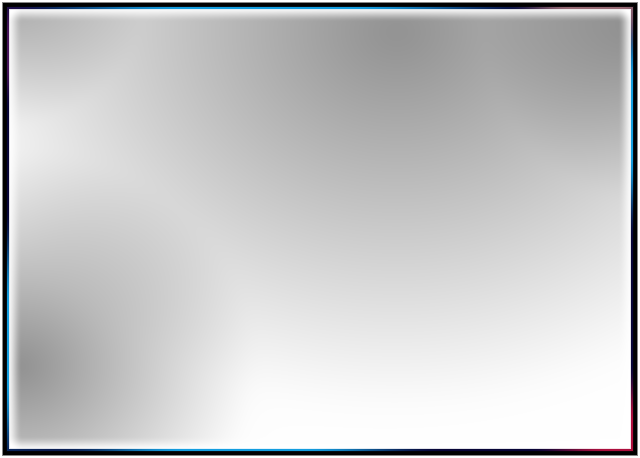
Write a Shadertoy shader that draws this background.

```glsl
// Soft grey shadows on a white panel inside a thin black and neon frame.

// Frame insets, in canvas heights
const float MARGIN = 0.0055;
const float BLACK_END = 0.0150;
const float NEON_END = 0.0200;
const float GLOW_END = 0.0480;
const float GLOW_ROUND = 0.03;

const vec3 WHITE = vec3(1.0);
const vec3 BLACK = vec3(0.005);
const vec3 NAVY = vec3(0.03, 0.02, 0.22);
const vec3 CYAN = vec3(0.08, 0.62, 0.88);
const vec3 PURPLE = vec3(0.28, 0.08, 0.36);
const vec3 ROSE = vec3(0.60, 0.42, 0.46);
const vec3 RED = vec3(0.68, 0.06, 0.24);

// Shadows: centre.xy, radii.zw, in fractions of the canvas
const int SHADOWS = 4;
const vec4 SHADOW[SHADOWS] = vec4[](
    vec4(0.62, 0.93, 0.70, 0.81),
    vec4(0.03, 0.20, 0.36, 0.46),
    vec4(0.00, 1.00, 0.22, 0.27),
    vec4(1.01, 0.95, 0.25, 0.38));
const float DEPTH[SHADOWS] = float[](0.43, 0.43, 0.27, 0.24);

// Neon spots: centre.xy, radius
const int SPOTS = 7;
const vec3 SPOT[SPOTS] = vec3[](
    vec3(0.42, 1.00, 0.40), vec3(1.00, 0.74, 0.24),
    vec3(0.00, 0.25, 0.27), vec3(0.38, 0.00, 0.29),
    vec3(0.00, 0.89, 0.12), vec3(0.93, 1.00, 0.13),
    vec3(1.00, 0.03, 0.16));
const vec3 SPOT_COLOUR[SPOTS] = vec3[](
    CYAN, CYAN, CYAN, CYAN, PURPLE, ROSE, RED);

// Signed distance to a rounded box centred at the origin
float roundedBox(vec2 p, vec2 halfSize, float radius) {
    vec2 q = abs(p) - halfSize + radius;
    return length(max(q, 0.0)) + min(max(q.x, q.y), 0.0) - radius;
}

// Cone-shaped shadows, softened near their tips and rims
float panelShade(vec2 uv) {
    float light = 1.0;
    for (int i = 0; i < SHADOWS; i++) {
        vec2 d = (uv - SHADOW[i].xy) / SHADOW[i].zw;
        float x = 1.02 - sqrt(dot(d, d) + 0.002);
        float fade = 0.5 * (x + sqrt(x * x + 0.003));
        light -= DEPTH[i] * fade;
    }
    return clamp(light, 0.0, 1.0);
}

vec3 neonColour(vec2 uv) {
    vec3 colour = NAVY;
    for (int i = 0; i < SPOTS; i++) {
        float r = length(uv - SPOT[i].xy) / SPOT[i].z;
        colour = mix(colour, SPOT_COLOUR[i], 1.0 - smoothstep(0.3, 1.1, r));
    }
    return colour;
}

void mainImage(out vec4 fragColor, in vec2 fragCoord) {
    vec2 uv = fragCoord / iResolution.xy;
    vec2 halfCanvas = 0.5 * iResolution.xy / iResolution.y;
    vec2 p = fragCoord / iResolution.y - halfCanvas;
    float inset = -roundedBox(p, halfCanvas, 0.0);
    float aa = 0.6 / iResolution.y;

    // Panel with a white inner glow
    float glowInset = -roundedBox(p, halfCanvas - NEON_END, GLOW_ROUND);
    float glow = 1.0 - smoothstep(-0.006, GLOW_END - NEON_END, glowInset);
    vec3 colour = mix(vec3(panelShade(uv)), WHITE, glow);

    // Frame layers from the inside out
    colour = mix(neonColour(uv), colour, smoothstep(-aa, aa, inset - NEON_END));
    colour = mix(BLACK, colour, smoothstep(-aa, aa, inset - BLACK_END));
    colour = mix(WHITE, colour, smoothstep(-aa, aa, inset - MARGIN));
    fragColor = vec4(colour, 1.0);
}
```
